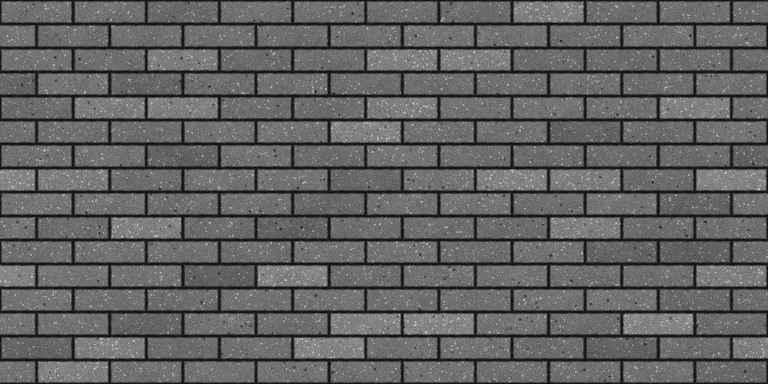
Give the GLSL for this texture, as a Shadertoy shader.

```glsl
// Running-bond wall of speckled grey bricks with dark, softly recessed joints.

float hash(vec2 p) {
    vec3 q = fract(p.xyx * 0.1031);
    q += dot(q, q.yzx + 33.33);
    return fract((q.x + q.y) * q.z);
}

// Cellular noise: scattered round flecks of random size and strength
float flecks(vec2 p, float density, float blur) {
    vec2 cell = floor(p);
    float sum = 0.0;
    for (int j = -1; j <= 1; j++)
    for (int i = -1; i <= 1; i++) {
        vec2 c = cell + vec2(i, j);
        vec2 center = c + vec2(hash(c + 17.0), hash(c + 53.0));
        float radius = mix(0.2, 0.5, hash(c + 91.0));
        float present = step(hash(c + 131.0), density);
        float disc = 1.0 - smoothstep(radius - blur, radius + blur, distance(p, center));
        sum += present * disc * hash(c + 7.0);
    }
    return min(sum, 1.0);
}

// Layered sines: slow, cloudy variation
float mottle(vec2 p) {
    return 0.5 * sin(p.x * 1.7 + 1.3 * sin(p.y * 2.1))
         + 0.3 * sin(p.y * 4.3 - p.x * 2.9)
         + 0.2 * sin(p.x * 7.1 + p.y * 5.7);
}

void mainImage(out vec4 fragColor, in vec2 fragCoord) {
    vec2 wall = fragCoord / iResolution.y;
    float pixel = 1.0 / iResolution.y;

    // Brick grid: 10.5 across, 16 courses, every other one shifted by half
    vec2 grid = fragCoord / iResolution.xy * vec2(10.5, 16.0);
    float course = floor(grid.y);
    grid.x += 0.5 * mod(course + 1.0, 2.0);
    vec2 id = floor(grid);
    vec2 size = vec2(iResolution.x / iResolution.y * 16.0 / 10.5, 1.0);
    vec2 local = (fract(grid) - 0.5) * size;

    // Depth inside a rounded box, with slightly uneven edges
    vec2 q = abs(local) - 0.5 * size + 0.08;
    float inset = 0.08 - length(max(q, 0.0)) - min(max(q.x, q.y), 0.0);
    inset += 0.012 * mottle(wall * 90.0 + id * 3.7);

    // Tone of each brick: mostly mid grey, a few pale or dark
    float pick = hash(id + 4.0);
    float pale = step(0.84, pick);
    float dark = step(pick, 0.12);
    float tone = 0.435 + 0.035 * (hash(id + 29.0) - 0.5) + 0.065 * pale - 0.045 * dark;
    tone += 0.016 * mottle(local * 1.6 + id * 5.3) + 0.025 * local.y;

    // Fine grain, light flecks and sparse dark pits
    tone += 0.09 * (hash(floor(wall * 384.0)) - 0.5);
    tone += 0.24 * flecks(wall * 170.0, 0.17 + 0.14 * pale, max(0.15, 85.0 * pixel));
    tone -= 0.22 * flecks(wall * 120.0 + 40.0, 0.035, max(0.15, 60.0 * pixel));

    // Joints fade from near black up to the brick face
    float soft = max(0.05, 8.0 * pixel);
    float face = smoothstep(0.065 - soft, 0.065 + soft, inset);
    float joint = 0.075 + 0.03 * hash(floor(wall * 256.0) + 200.0);
    fragColor = vec4(vec3(mix(joint, tone, face)), 1.0);
}
```
